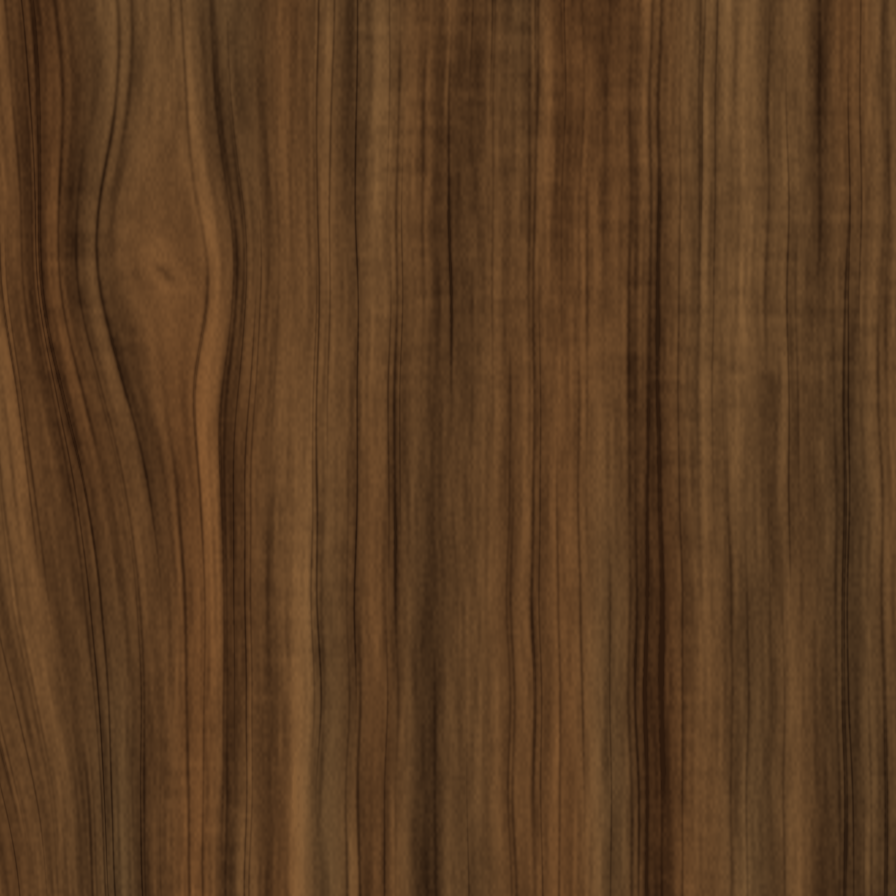
A three.js fragment shader for this texture:

```glsl
// Dark walnut veneer with upright grain that bends around one small knot.
// Streaks of several widths, each column with its own phase, set the tone;
// thin one-sided dark veins, cross figure and fine fibres are laid over it.
varying vec2 vUv;

const vec3 DARK_WOOD = vec3(0.195, 0.122, 0.065);
const vec3 LIGHT_WOOD = vec3(0.480, 0.336, 0.196);
const vec3 RED_SHIFT = vec3(0.07, -0.05, -0.16);
const float BASE_TONE = 0.60;
const float BROAD_BANDS = 0.46;
const float MEDIUM_STREAKS = 0.50;
const float FINE_STREAKS = 0.42;
const float FIBRES = 0.26;
const float SPECKLE = 0.15;
const float CROSS_FIGURE = 0.17;
const float VEIN_DEPTH = 0.40;
const float VEIN_WIDTH = 0.0018;
const vec2 KNOT = vec2(0.185, 0.70);
const float KNOT_PUSH = 0.62;
const float LEAN = 0.11;

float hash(vec2 p) {
  vec3 q = fract(vec3(p.xyx) * 0.1031);
  q += dot(q, q.yzx + 33.33);
  return fract((q.x + q.y) * q.z);
}

float noise(vec2 p) {
  vec2 i = floor(p);
  vec2 f = fract(p);
  f = f * f * (3.0 - 2.0 * f);
  float low = mix(hash(i), hash(i + vec2(1.0, 0.0)), f.x);
  float high = mix(hash(i + vec2(0.0, 1.0)), hash(i + 1.0), f.x);
  return mix(low, high, f.y);
}

// Smooth noise along one column of grain
float column(float id, float y) {
  float t = y + 19.0 * hash(vec2(id, 7.0));
  float f = fract(t);
  f = f * f * (3.0 - 2.0 * f);
  return mix(hash(vec2(id, floor(t))), hash(vec2(id, floor(t) + 1.0)), f);
}

// Centred streak noise; neighbouring columns have unrelated phases
float streak(float x, float y, float seed) {
  float id = floor(x);
  float f = fract(x);
  f = f * f * (3.0 - 2.0 * f);
  return mix(column(id + seed, y), column(id + seed + 1.0, y), f) - 0.5;
}

// Grain coordinate: leaning at the left, pushed apart by the knot, wavering
float grainCoord(vec2 p) {
  vec2 d = p - KNOT;
  float bulge = exp(-dot(d * vec2(10.0, 7.0), d * vec2(10.0, 7.0)));
  float left = 1.0 - smoothstep(0.0, 0.34, p.x);
  float g = p.x - KNOT_PUSH * d.x * bulge + LEAN * (p.y - 0.5) * left;
  float waver = noise(vec2(p.x * 5.0, p.y * 3.0)) - 0.5;
  float ripple = noise(vec2(p.x * 14.0 + 40.0, p.y * 9.0)) - 0.5;
  return g + waver * (0.010 + 0.024 * left) + ripple * 0.005;
}

// Thin dark lines, one per cell, fading softly towards one side
float veins(float g, float y, float count, float seed) {
  float id = floor(g * count) + seed;
  float f = fract(g * count);
  float wander = 0.16 * (column(id + 300.0, y * 3.0) - 0.5);
  float d = f - 0.25 - 0.45 * hash(vec2(id, 3.0)) - wander;
  float width = VEIN_WIDTH * count * (0.6 + 0.9 * hash(vec2(id, 5.0)));
  float line = exp(-d * d / (width * width));
  float shade = smoothstep(-width, width, d) * exp(-max(d, 0.0) * 5.0) * (1.0 - f);
  float present = smoothstep(0.45, 0.80, column(id + 500.0, y * 2.2));
  return present * (line + 0.6 * shade);
}

void main() {
  vec2 p = vUv;
  float g = grainCoord(p);

  // Streaks from broad bands down to fibres
  float tone = BASE_TONE;
  tone += BROAD_BANDS * streak(g * 11.0 + 2.0, p.y * 1.0, 100.0);
  tone += MEDIUM_STREAKS * streak(g * 36.0 + 4.0, p.y * 1.9, 200.0);
  tone += FINE_STREAKS * streak(g * 90.0 + 9.0, p.y * 3.0, 400.0);
  tone += FIBRES * streak(g * 220.0 + 20.0, p.y * 16.0, 800.0);
  tone += SPECKLE * (noise(p * vec2(330.0, 190.0)) - 0.5);

  // Faint cross figure, stronger in some regions
  float region = smoothstep(0.3, 0.75, noise(p * vec2(9.0, 3.0) + 60.0));
  tone += CROSS_FIGURE * region * (noise(p * vec2(34.0, 95.0) + 15.0) - 0.5);

  // Four densities of veins
  float lines = 0.0;
  for (int i = 0; i < 4; i++) {
    float layer = float(i);
    lines += veins(g, p.y, 13.0 + 13.0 * layer, 70.0 + 90.0 * layer) * (1.0 - 0.15 * layer);
  }
  tone -= VEIN_DEPTH * min(lines, 1.2);

  // Knot: dark strand swept around it and a small dark eye with a pale rim
  float strand = (g - 0.250) / 0.008;
  float strandSpan = smoothstep(0.30, 0.50, p.y) * (1.0 - smoothstep(0.85, 1.0, p.y));
  tone -= 0.28 * exp(-strand * strand) * strandSpan;
  vec2 eye = (p - KNOT) * vec2(75.0, 85.0);
  eye.y += 0.7 * eye.x + 2.0 * (noise(p * 45.0) - 0.5);
  float r = length(eye);
  tone += 0.14 * exp(-(r - 1.6) * (r - 1.6) * 2.0) - 0.22 * exp(-r * r * 2.0);

  // Tone to colour, with redder and yellower strips
  vec3 wood = mix(DARK_WOOD, LIGHT_WOOD, clamp(tone, -0.08, 1.08));
  float redness = streak(g * 19.0 + 6.0, p.y * 1.5, 600.0);
  gl_FragColor = vec4(wood * (1.0 + RED_SHIFT * redness), 1.0);
}
```
